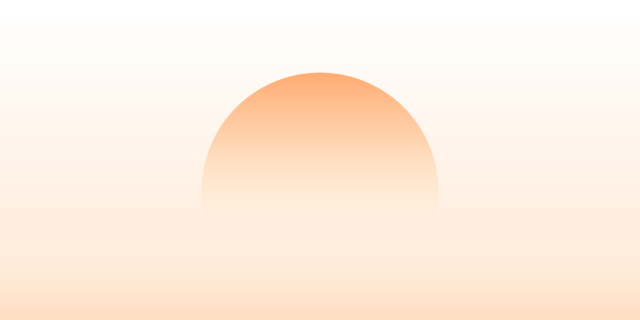
A Shadertoy shader for this background:

```glsl
// Linear position of y between two heights, clamped to 0..1
float ramp(float low, float high, float y) {
    return clamp((y - low) / (high - low), 0.0, 1.0);
}

vec3 skyColor(float y) {
    vec3 sky = mix(vec3(1.0, 0.868, 0.755), vec3(1.0, 0.915, 0.835), ramp(0.0, 0.12, y));
    sky = mix(sky, vec3(1.0, 0.932, 0.872), ramp(0.12, 0.26, y));
    sky = mix(sky, vec3(1.0, 0.953, 0.912), ramp(0.26, 0.48, y));
    sky = mix(sky, vec3(1.0, 0.978, 0.956), ramp(0.48, 0.74, y));
    return mix(sky, vec3(1.0), ramp(0.74, 0.97, y));
}

vec3 sunColor(float y) {
    vec3 sun = mix(vec3(1.0, 0.928, 0.865), vec3(1.0, 0.917, 0.828), ramp(0.30, 0.40, y));
    sun = mix(sun, vec3(1.0, 0.872, 0.757), ramp(0.40, 0.50, y));
    sun = mix(sun, vec3(1.0, 0.755, 0.570), ramp(0.50, 0.667, y));
    return mix(sun, vec3(1.0, 0.675, 0.440), ramp(0.667, 0.773, y));
}

void mainImage(out vec4 fragColor, in vec2 fragCoord) {
    // Heights run from 0 to 1; x is centered on the canvas
    vec2 p = vec2(fragCoord.x - 0.5 * iResolution.x, fragCoord.y) / iResolution.y;
    float pixel = 1.0 / iResolution.y;

    // Sun disc dissolving into the haze below
    float edge = length(p - vec2(0.0, 0.403)) - 0.370;
    float disc = 1.0 - smoothstep(-0.75 * pixel, 0.75 * pixel, edge);
    float haze = smoothstep(0.26, 0.42, p.y);

    vec3 color = mix(skyColor(p.y), sunColor(p.y), disc * haze);
    fragColor = vec4(color, 1.0);
}
```
